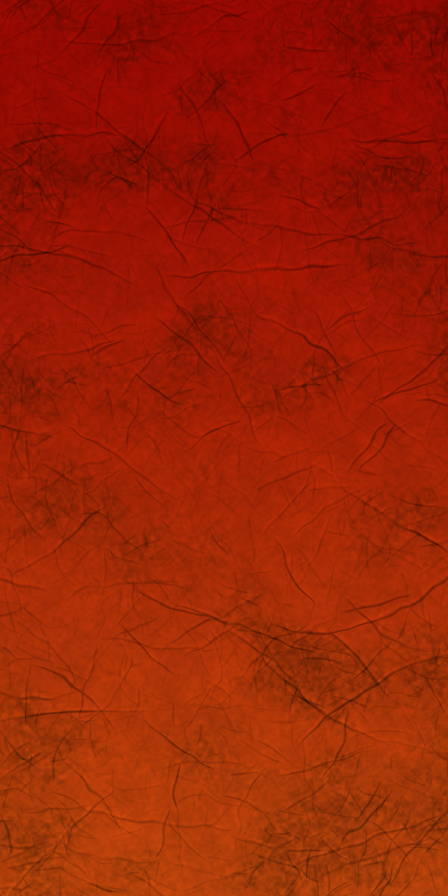
This texture is drawn by a Shadertoy shader. Its source:

```glsl
// Crumpled, dyed parchment: a red to orange vertical gradient, darkened by
// cloudy stains and grain, and crossed by layers of thin curved creases.
// Creases are tapered arcs scattered on jittered grids, two per cell.

const vec3 BOTTOM_ORANGE = vec3(0.690, 0.250, 0.042);
const vec3 MIDDLE_RED    = vec3(0.622, 0.137, 0.019);
const vec3 TOP_CRIMSON   = vec3(0.562, 0.034, 0.006);
const float STAIN_SCALE  = 5.8;
const float STAIN_DEPTH  = 0.17;
const float GRAIN_SCALE  = 150.0;
const float GRAIN_DEPTH  = 0.20;
const float LONG_CREASE  = 0.38;
const float MID_CREASE   = 0.35;
const float FINE_CREASE  = 0.31;
const float HAIR_CREASE  = 0.27;
const float RIDGE_LIGHT  = 0.08;

float hash(vec2 p) {
    vec3 q = fract(p.xyx * 0.1031);
    q += dot(q, q.yzx + 33.33);
    return fract((q.x + q.y) * q.z);
}

float noise(vec2 p) {
    vec2 i = floor(p), f = fract(p);
    f = f * f * (3.0 - 2.0 * f);
    return mix(mix(hash(i), hash(i + vec2(1, 0)), f.x),
               mix(hash(i + vec2(0, 1)), hash(i + vec2(1, 1)), f.x), f.y);
}

float fbm(vec2 p) {
    float sum = 0.0, weight = 0.5;
    for (int i = 0; i < 5; i++) {
        sum += weight * noise(p);
        p = mat2(1.6, 1.2, -1.2, 1.6) * p + 17.3;
        weight *= 0.5;
    }
    return sum / 0.97;
}

// x: dark crease line, y: pale ridge beside it. Sizes are in canvas widths.
vec2 creases(vec2 p, float scale, float width, float spread, float seed) {
    vec2 result = vec2(0.0);
    vec2 cell = floor(p * scale);
    float blur = 0.6 / iResolution.x;
    for (int k = 0; k < 18; k++) {
        vec2 id = cell + vec2(k % 3 - 1, (k / 3) % 3 - 1);
        vec2 key = id + seed + float(k / 9) * 57.0;
        vec2 center = id + vec2(hash(key), hash(key + 11.7));
        float angle = (hash(key + 23.1) - 0.5) * spread + 0.15;
        float reach = mix(0.25, 0.85, hash(key + 31.9));
        float bend = (hash(key + 43.3) - 0.5) * 0.6;
        float strength = mix(0.15, 1.0, hash(key + 71.7));

        // Bent local frame along the crease
        vec2 q = p * scale - center;
        float c = cos(angle), s = sin(angle);
        q = vec2(c * q.x + s * q.y, c * q.y - s * q.x);
        float along = q.x / reach;
        float taper = max(1.0 - along * along, 0.0);
        float offset = (q.y - bend * q.x * q.x) / scale;
        float thick = width * (0.25 + 0.75 * taper);
        float edge = blur + 0.5 * thick;

        float line = 1.0 - smoothstep(thick - edge, thick + edge, abs(offset));
        float ridge = exp(-pow((offset - 2.8 * width) / (1.5 * width), 2.0));
        float fade = strength * smoothstep(0.0, 0.5, taper);
        result = max(result, fade * vec2(line, ridge));
    }
    return result;
}

vec3 dye(float height) {
    vec3 lower = mix(BOTTOM_ORANGE, MIDDLE_RED, smoothstep(-0.1, 0.6, height));
    return mix(lower, TOP_CRIMSON, smoothstep(0.35, 1.0, height));
}

void mainImage(out vec4 fragColor, in vec2 fragCoord) {
    vec2 p = fragCoord / iResolution.x;
    float height = fragCoord.y / iResolution.y;

    // Cloudy stains with ragged edges
    float cloud = fbm(p * vec2(0.85, 1.1) * STAIN_SCALE + 4.7);
    float mottle = fbm(p * 18.0 + 31.0);
    float stain = smoothstep(0.38, 0.78, cloud + 0.4 * (mottle - 0.5));
    float tone = 1.06 - STAIN_DEPTH * stain + 0.19 * (mottle - 0.5);
    tone += 0.05 * (fbm(p * vec2(3.0, 4.5) + 70.0) - 0.5);

    // Grain, stronger inside the stains
    float grain = noise(p * GRAIN_SCALE) + noise(p * GRAIN_SCALE * 0.55) - 1.0;
    tone += GRAIN_DEPTH * grain * (0.35 + 0.75 * stain);

    // Wobbled crease layers, broken up by uneven pressure
    vec2 wobble = vec2(noise(p * 26.0), noise(p * 26.0 + 40.0)) - 0.5;
    vec2 w = p + 0.014 * wobble;
    float pressure = smoothstep(0.25, 0.65, fbm(p * 7.0 + 90.0));
    vec2 longFold = creases(w, 3.4, 0.0025, 1.6, 3.0);
    vec2 midFold  = creases(w, 6.5, 0.0023, 2.6, 119.0);
    vec2 fineFold = creases(w, 11.0, 0.0020, 3.6, 251.0);
    vec2 hairFold = creases(w, 18.0, 0.0017, 5.0, 407.0);
    float dark = LONG_CREASE * longFold.x * (0.3 + 0.7 * pressure)
               + MID_CREASE * midFold.x * (0.3 + 0.7 * pressure)
               + FINE_CREASE * fineFold.x * (0.4 + 0.6 * stain)
               + HAIR_CREASE * hairFold.x * (0.35 + 0.65 * stain);
    float pale = RIDGE_LIGHT * (longFold.y + 0.6 * midFold.y + 0.4 * fineFold.y);
    tone *= (1.0 - min(dark, 0.6)) * (1.0 + pale);

    // Stained dye loses red slightly faster than green
    vec3 color = dye(height) * tone;
    color.g += 0.010 * stain;
    fragColor = vec4(clamp(color, 0.0, 1.0), 1.0);
}
```
